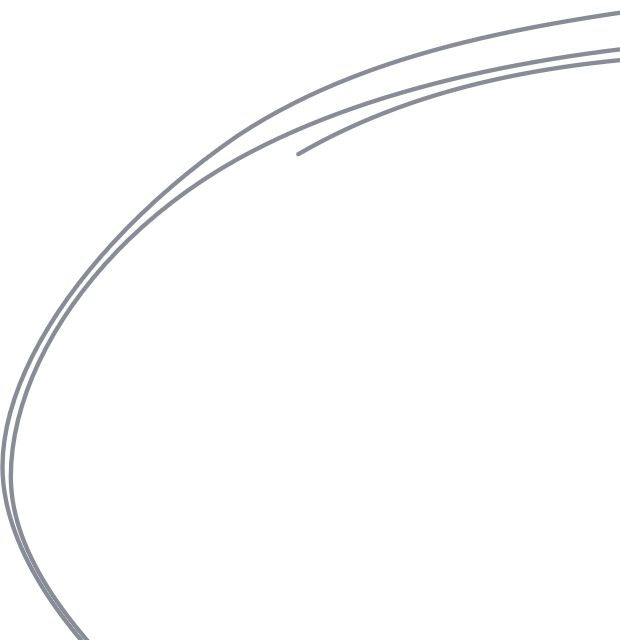
Give the GLSL for this background, as a Shadertoy shader.

```glsl
const vec3 PAPER = vec3(1.0);
const vec3 INK = vec3(0.53, 0.55, 0.59);
const float HALF_WIDTH = 0.0034;
const int STEPS = 24;

float segmentDistance(vec2 p, vec2 a, vec2 b) {
    vec2 ap = p - a, ab = b - a;
    return length(ap - ab * clamp(dot(ap, ab) / dot(ab, ab), 0.0, 1.0));
}

vec2 bezierPoint(vec2 a, vec2 b, vec2 c, vec2 d, float t) {
    float s = 1.0 - t;
    return s * s * s * a + 3.0 * s * s * t * b + 3.0 * s * t * t * c + t * t * t * d;
}

// Distance to a cubic curve, approximated by short segments
float bezierDistance(vec2 p, vec2 a, vec2 b, vec2 c, vec2 d) {
    float nearest = 1e3;
    vec2 previous = a;
    for (int i = 1; i <= STEPS; i++) {
        vec2 next = bezierPoint(a, b, c, d, float(i) / float(STEPS));
        nearest = min(nearest, segmentDistance(p, previous, next));
        previous = next;
    }
    return nearest;
}

// Outer sweep: upper arc, left shoulder, lower tail
float outerStroke(vec2 p) {
    vec2 left = vec2(0.0039, 0.2708), shoulder = vec2(0.3711, 0.7878);
    float upper = bezierDistance(p, shoulder, vec2(0.5404, 0.8997), vec2(0.75, 0.9479), vec2(0.9714, 0.9805));
    float side = bezierDistance(p, left, vec2(0.0039, 0.4336), vec2(0.1536, 0.6380), shoulder);
    float tail = bezierDistance(p, left, vec2(0.0039, 0.1693), vec2(0.0677, 0.0664), vec2(0.1380, -0.0130));
    return min(upper, min(side, tail));
}

// Inner sweep, merging with the outer one at the tail
float innerStroke(vec2 p) {
    vec2 left = vec2(0.0169, 0.2552), shoulder = vec2(0.3711, 0.7513);
    float upper = bezierDistance(p, shoulder, vec2(0.5404, 0.8451), vec2(0.7552, 0.8971), vec2(0.9714, 0.9232));
    float side = bezierDistance(p, left, vec2(0.0169, 0.4271), vec2(0.1536, 0.6302), shoulder);
    float tail = bezierDistance(p, left, vec2(0.0169, 0.1602), vec2(0.0755, 0.0677), vec2(0.1458, -0.0117));
    return min(upper, min(side, tail));
}

// Short stroke with a rounded free end
float shortStroke(vec2 p) {
    return bezierDistance(p, vec2(0.4661, 0.7591), vec2(0.6120, 0.8438), vec2(0.7813, 0.8880), vec2(0.9714, 0.9063));
}

float strokeCoverage(float distanceToLine, float halfWidth, float pixel) {
    return clamp((halfWidth - distanceToLine) / pixel + 0.5, 0.0, 1.0);
}

void mainImage(out vec4 fragColor, in vec2 fragCoord) {
    vec2 p = fragCoord / iResolution.y;
    float pixel = 1.0 / iResolution.y;
    float line = min(outerStroke(p), min(innerStroke(p), shortStroke(p)));
    fragColor = vec4(mix(PAPER, INK, strokeCoverage(line, HALF_WIDTH, pixel)), 1.0);
}
```
